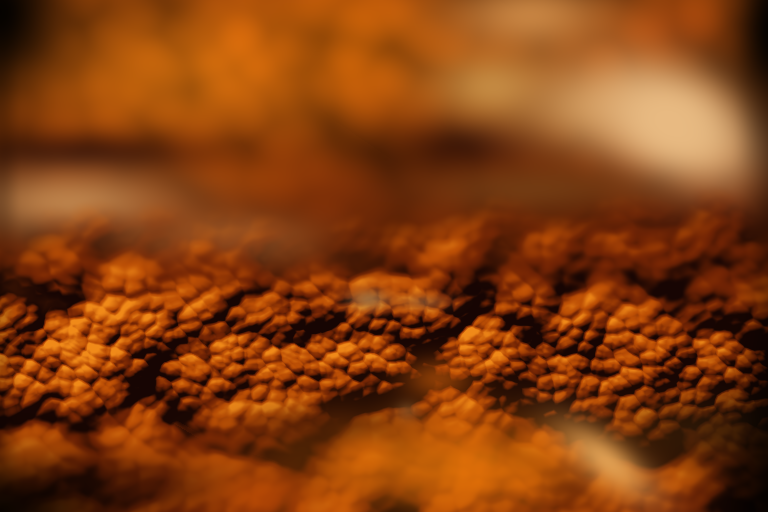
A WebGL 2 fragment shader for this texture:

```glsl
#version 300 es
precision highp float;
// Sunlit crust of orange lichen in shallow focus, under a soft blurred backdrop.
uniform vec2 u_resolution;
out vec4 fragColor;

vec3 hash3(vec2 p) {
  vec3 k = vec3(dot(p, vec2(127.1, 311.7)), dot(p, vec2(269.5, 183.3)), dot(p, vec2(419.2, 371.9)));
  return fract(sin(k) * 43758.5);
}

// Rounded cellular bumps of random height; a low sharpness melts neighbours together.
float lumps(vec2 p, float sharpness) {
  vec2 cell = floor(p), f = fract(p);
  float sum = 0.0;
  for (int j = -1; j <= 1; j++)
    for (int i = -1; i <= 1; i++) {
      vec2 g = vec2(i, j);
      vec3 r = hash3(cell + g);
      vec2 d = g + r.xy - f;
      sum += exp(-sharpness * (dot(d, d) - 0.25 * r.z));
    }
  return 1.0 + log(sum + 1e-9) / sharpness;
}

mat2 turn(float a) { return mat2(cos(a), sin(a), -sin(a), cos(a)); }

// Mounds carrying knobs and small lobes, turned apart so that no rows form.
float crust(vec2 q, float blur) {
  vec2 w = vec2(q.x, 1.2 * q.y) + 0.006 * sin(q.yx * vec2(37.0, 29.0) + 1.7);
  float mounds = lumps(turn(0.5) * w * 8.5, mix(12.0, 5.0, blur));
  float knobs = lumps(turn(1.1) * w * 17.0 + 3.1, mix(18.0, 5.0, blur));
  float lobes = lumps(turn(0.8) * w * 33.0 + 7.3, mix(34.0, 6.0, blur));
  float grain = lumps(turn(0.3) * w * 68.0, 14.0);
  return mounds + 0.2 * knobs * (1.0 - 0.3 * blur) + 0.38 * lobes * (1.0 - 0.72 * blur)
       + 0.07 * grain * (1.0 - blur);
}

vec3 lichenRamp(float s) {
  vec3 c = mix(vec3(0.09, 0.02, 0.01), vec3(0.45, 0.14, 0.015), smoothstep(0.0, 0.4, s));
  c = mix(c, vec3(0.74, 0.31, 0.02), smoothstep(0.35, 0.7, s));
  return mix(c, vec3(0.94, 0.54, 0.10), smoothstep(0.65, 1.1, s));
}

float spot(vec2 uv, vec2 center, vec2 radius) {
  vec2 d = (uv - center) / radius;
  return exp(-dot(d, d));
}

vec3 backdrop(vec2 uv, vec2 q) {
  vec3 c = mix(vec3(0.42, 0.15, 0.02), vec3(0.55, 0.24, 0.03), smoothstep(0.6, 0.85, uv.y));
  // Orange haze
  c = mix(c, vec3(0.80, 0.42, 0.05), 0.85 * spot(uv, vec2(0.25, 0.86), vec2(0.19, 0.13)));
  c = mix(c, vec3(0.82, 0.40, 0.03), 0.85 * spot(uv, vec2(0.46, 0.91), vec2(0.13, 0.13)));
  c = mix(c, vec3(0.64, 0.27, 0.05), 0.8 * spot(uv, vec2(0.88, 0.94), vec2(0.08, 0.07)));
  c = mix(c, vec3(0.62, 0.26, 0.02), 0.7 * spot(uv, vec2(0.30, 0.66), vec2(0.10, 0.06)));
  // Shadow bands
  c = mix(c, vec3(0.18, 0.05, 0.015), 0.8 * spot(uv, vec2(0.11, 0.70), vec2(0.16, 0.04)));
  c = mix(c, vec3(0.20, 0.06, 0.015), 0.85 * spot(uv, vec2(0.61, 0.715), vec2(0.09, 0.055)));
  c = mix(c, vec3(0.28, 0.08, 0.02), 0.6 * spot(uv, vec2(0.92, 0.56), vec2(0.14, 0.05)));
  // Large out-of-focus mottling
  c *= 1.0 + 0.6 * (lumps(turn(0.6) * q * vec2(6.0, 8.0), 4.0) - 1.07);
  c *= 1.0 + 0.25 * (lumps(turn(1.0) * q * 14.0, 4.0) - 1.07);
  // Pale stone
  c = mix(c, vec3(0.82, 0.55, 0.28), 0.9 * spot(uv, vec2(0.69, 0.97), vec2(0.10, 0.07)));
  c = mix(c, vec3(0.78, 0.56, 0.27), 0.9 * spot(uv, vec2(0.64, 0.83), vec2(0.075, 0.065)));
  c = mix(c, vec3(0.80, 0.57, 0.32), 0.85 * spot(uv, vec2(0.76, 0.79), vec2(0.09, 0.08)));
  vec2 lean = uv + vec2(0.0, 0.35 * (uv.x - 0.87));
  c = mix(c, vec3(0.91, 0.73, 0.51), smoothstep(0.02, 1.0, spot(lean, vec2(0.88, 0.76), vec2(0.13, 0.13))));
  c = mix(c, vec3(0.46, 0.26, 0.09), 0.7 * spot(uv, vec2(0.69, 0.63), vec2(0.14, 0.045)));
  c = mix(c, vec3(0.75, 0.52, 0.30), 0.95 * spot(uv, vec2(0.09, 0.605), vec2(0.14, 0.065)));
  return mix(c, vec3(0.68, 0.42, 0.20), 0.85 * spot(uv, vec2(0.30, 0.53), vec2(0.10, 0.05)));
}

void main() {
  vec2 uv = gl_FragCoord.xy / u_resolution;
  vec2 q = vec2(uv.x * u_resolution.x / u_resolution.y, uv.y);

  // Focus plane and relief lighting
  float focus = 0.31 - 0.05 * smoothstep(0.55, 1.0, uv.x);
  float blur = smoothstep(0.02, 0.19, abs(uv.y - focus));
  float h = crust(q, blur);
  vec2 toLight = normalize(vec2(-0.55, 1.0)) * mix(0.008, 0.018, blur);
  float slope = h - crust(q + toLight, blur);
  float sun = 0.46 + 0.10 * spot(uv, vec2(0.1, 0.32), vec2(0.4, 0.16))
            - 0.15 * smoothstep(0.65, 1.0, uv.x) - 0.05 * smoothstep(0.38, 0.5, uv.y);
  float shade = sun + slope * mix(3.0, 1.7, blur) + mix(0.85, 0.6, blur) * (h - mix(1.55, 1.26, blur));
  vec3 ground = lichenRamp(shade);

  // Bare stone and moss between the mounds
  float bare = spot(uv, vec2(0.48, 0.415), vec2(0.025, 0.02)) + 0.6 * spot(uv, vec2(0.55, 0.41), vec2(0.03, 0.015))
             + 0.6 * spot(uv, vec2(0.53, 0.195), vec2(0.015, 0.02));
  ground = mix(ground, vec3(0.60, 0.46, 0.29), 0.75 * min(bare, 1.0));
  ground = mix(ground, vec3(0.19, 0.11, 0.03), 0.7 * spot(uv, vec2(0.93, 0.16), vec2(0.11, 0.06)));

  float horizon = 0.505 + 0.05 * smoothstep(0.4, 0.8, uv.x) + 0.025 * spot(uv, vec2(0.14, 0.52), vec2(0.08, 0.2));
  vec3 c = mix(backdrop(uv, q), ground, smoothstep(0.07, -0.07, uv.y - horizon - 0.15 * (h - 1.26)));

  // Defocused foreground
  c = mix(c, vec3(0.20, 0.06, 0.015), 0.7 * spot(uv, vec2(0.43, 0.165), vec2(0.10, 0.04)));
  c = mix(c, vec3(0.26, 0.08, 0.015), 0.6 * spot(uv, vec2(0.20, 0.05), vec2(0.16, 0.05)));
  vec3 amber = vec3(0.84, 0.43, 0.03) * (1.0 + 0.5 * (lumps(turn(0.7) * q * 12.0, 4.0) - 1.07));
  c = mix(c, amber, 0.85 * spot(uv, vec2(0.59, 0.09), vec2(0.20, 0.095)));
  c = mix(c, vec3(0.74, 0.29, 0.02), 0.75 * spot(uv, vec2(0.34, 0.03), vec2(0.06, 0.05)));
  c = mix(c, vec3(0.80, 0.36, 0.03), 0.6 * spot(uv, vec2(0.57, 0.26), vec2(0.045, 0.04)));
  vec2 slant = uv + vec2(0.0, 0.9 * (uv.x - 0.79));
  c = mix(c, vec3(0.88, 0.63, 0.33), 0.95 * spot(slant, vec2(0.79, 0.10), vec2(0.06, 0.05)));

  // Dark frame corners and edges
  c *= 1.0 - 0.95 * spot(uv, vec2(0.0, 0.98), vec2(0.08, 0.16));
  c *= 1.0 - 0.95 * spot(uv, vec2(1.01, 0.95), vec2(0.055, 0.18));
  c *= 1.0 - 0.9 * spot(uv, vec2(0.0, 0.0), vec2(0.15, 0.10));
  c *= 1.0 - 0.92 * spot(uv, vec2(1.02, 0.04), vec2(0.08, 0.20));
  c *= 1.0 - 0.4 * smoothstep(0.95, 1.02, uv.x) - 0.2 * smoothstep(0.03, 0.0, uv.x);
  fragColor = vec4(clamp(c, 0.0, 1.0), 1.0);
}
```
